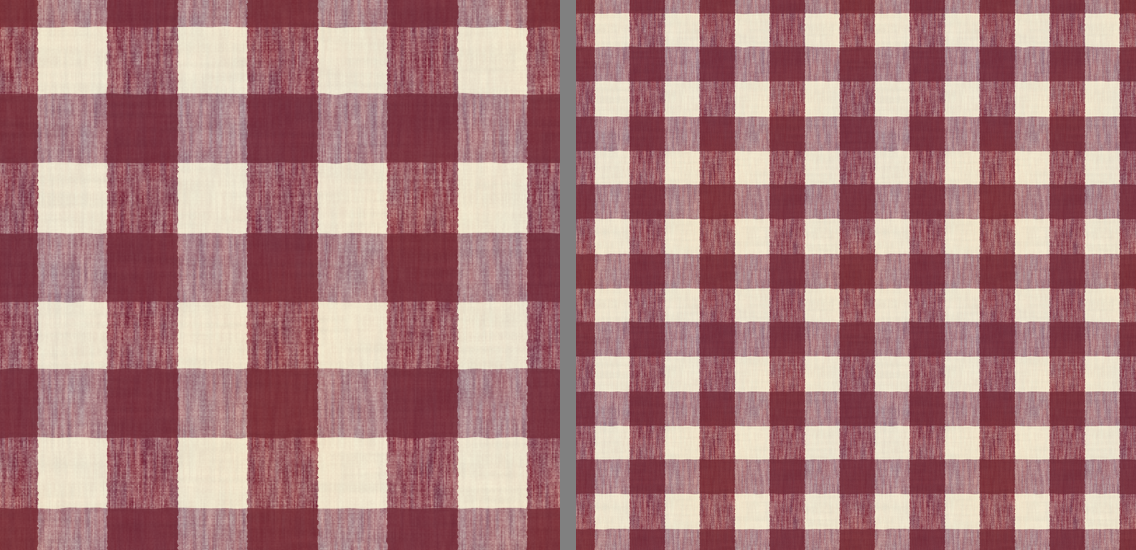
Left: one tile. Right: repeated 2 by 2.
A WebGL 1 fragment shader for this texture:

```glsl
precision highp float;
// Woven gingham: cream and wine bands cross four times each way, giving cream,
// wine and two half-tone squares. Wrapping value noise adds warp streaks, weft
// slubs, thread grain and a slow change of dye; everything tiles.

uniform vec2 u_resolution;

#define REPEATS 4.0
#define BAND_CENTRE vec2(0.518, 0.560)
#define BAND_HALF vec2(0.2475, 0.2495)
#define ROW_VARIATION 0.0068
#define EDGE_WOBBLE 0.014
#define THREADS vec2(256.0, 252.0)
#define MIXED_CONTRAST 0.62
#define SOLID_CONTRAST 0.10
#define CREAM vec3(0.930, 0.890, 0.800)
#define WINE vec3(0.480, 0.207, 0.247)
#define WARP_MIX vec3(0.602, 0.365, 0.393)
#define WEFT_MIX vec3(0.677, 0.517, 0.532)

const float PI = 3.14159265;

float hash(vec2 p) {
  vec3 q = fract(p.xyx * 0.1031);
  q += dot(q, q.yzx + 33.33);
  return fract((q.x + q.y) * q.z);
}

// Value noise centred on zero; wraps after a whole number of cells.
float noise(vec2 uv, vec2 cells, float seed) {
  vec2 p = uv * cells;
  vec2 i = floor(p);
  vec2 f = fract(p);
  f = f * f * (3.0 - 2.0 * f);
  vec2 a = mod(i, cells) + seed;
  vec2 b = mod(i + 1.0, cells) + seed;
  float low = mix(hash(a), hash(vec2(b.x, a.y)), f.x);
  float high = mix(hash(vec2(a.x, b.y)), hash(b), f.x);
  return mix(low, high, f.y) - 0.5;
}

// Cream share of the bands in each direction: x for columns, y for rows.
vec2 creamBands(vec2 uv) {
  vec2 wobble = vec2(noise(uv, vec2(8.0, 250.0), 11.0),
                     noise(uv, vec2(40.0, 8.0), 23.0));
  vec2 p = uv * REPEATS - BAND_CENTRE + 0.5 + EDGE_WOBBLE * wobble;
  vec2 halfWidth = BAND_HALF;
  halfWidth.y += ROW_VARIATION * (1.0 - 2.0 * mod(floor(p.y), 2.0));
  vec2 inside = halfWidth - abs(fract(p) - 0.5);
  vec2 soft = REPEATS * 0.8 / u_resolution;
  return smoothstep(-soft, soft, inside);
}

void main() {
  vec2 uv = gl_FragCoord.xy / u_resolution;
  vec2 cream = creamBands(uv);

  // Flat colours of the four kinds of square.
  vec3 color = mix(mix(WINE, WEFT_MIX, cream.x),
                   mix(WARP_MIX, CREAM, cream.x), cream.y);

  // Long warp streaks, shorter weft slubs and the thread crossings.
  float warp = 0.65 * noise(uv, vec2(384.0, 36.0), 3.0)
             + 0.40 * noise(uv, vec2(150.0, 14.0), 41.0);
  float weft = noise(uv, vec2(30.0, 376.0), 67.0);
  float grain = noise(uv, vec2(400.0, 392.0), 89.0);
  vec2 thread = cos(PI * THREADS * uv);
  float fibre = 0.80 * warp + 0.22 * weft + 0.38 * grain
              + 0.05 * thread.x * thread.y;

  // Half-tone squares show both yarns, so their fibres stand out most.
  float mixed = abs(cream.x - cream.y);
  float contrast = mix(SOLID_CONTRAST, MIXED_CONTRAST, mixed);
  contrast *= 1.0 - 0.28 * mixed * cream.x;
  color += fibre * contrast * (CREAM - WINE);

  // Warm and cool drift of the dye, with finer coloured yarns.
  float dye = noise(uv, vec2(4.0, 5.0), 101.0);
  float yarn = noise(uv, vec2(170.0, 20.0), 131.0);
  float slub = noise(uv, vec2(9.0, 110.0), 151.0);
  color += dye * vec3(0.022, 0.003, -0.024);
  color += yarn * mix(0.012, 0.055, mixed) * vec3(1.0, -0.2, -0.6);
  color += slub * 0.020 * vec3(1.0, 0.7, 0.6);

  gl_FragColor = vec4(clamp(color, 0.0, 1.0), 1.0);
}
```
